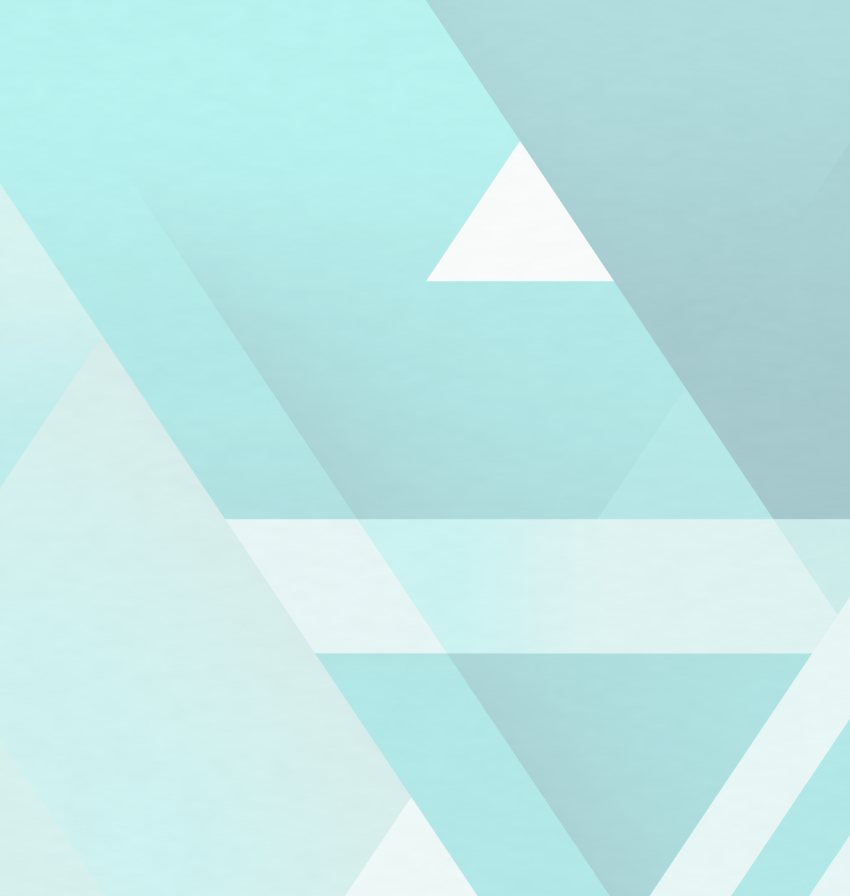
A WebGL 1 fragment shader for this background:

```glsl
precision highp float;
uniform vec2 u_resolution;

// Layout in canvas heights, measured from the top left
const float SLOPE = 0.67;
const float FALL_MAIN = 0.475;
const float FALL_MID = 0.0105;
const float FALL_LEFT = -0.137;
const float FALL_CORNER = -0.552;
const float RISE_LEFT = 0.365;
const float RISE_WHITE = 0.6857;
const float RISE_LONG = 1.055;
const float RISE_STRIPE = 1.395;
const float RISE_STRIPE_END = 1.486;
const float RISE_CORNER = 1.573;
const float WHITE_BASE = 0.3138;
const float BAND_TOP = 0.5794;
const float BAND_END = 0.7292;
const float GRAIN = 0.018;

// Colours
const vec3 AQUA = vec3(0.72, 0.95, 0.94);
const vec3 TEAL = vec3(0.695, 0.91, 0.905);
const vec3 MIST = vec3(0.665, 0.82, 0.83);
const vec3 SLATE = vec3(0.645, 0.785, 0.80);
const vec3 SKY = vec3(0.69, 0.865, 0.87);
const vec3 ICE = vec3(0.79, 0.95, 0.945);
const vec3 PALE = vec3(0.84, 0.94, 0.93);
const vec3 FROST = vec3(0.90, 0.96, 0.957);
const vec3 WHITE = vec3(0.975, 0.98, 0.98);

// Antialiased half plane: 1 where d is positive
float side(float d) {
  float w = 0.8 / u_resolution.y;
  return smoothstep(-w, w, d);
}

// Soft round falloff
float glow(vec2 p, vec2 centre, float radius) {
  vec2 d = (p - centre) / radius;
  return exp(-dot(d, d));
}

float hash(vec2 p) {
  return fract(sin(dot(p, vec2(127.1, 311.7))) * 43758.5453);
}

float noise(vec2 p) {
  vec2 i = floor(p);
  vec2 f = fract(p);
  f = f * f * (3.0 - 2.0 * f);
  return mix(mix(hash(i), hash(i + vec2(1.0, 0.0)), f.x),
             mix(hash(i + vec2(0.0, 1.0)), hash(i + 1.0), f.x), f.y);
}

// Paper fibres, stretched sideways
float paper(vec2 p) {
  float sum = 0.0;
  float amp = 0.5;
  vec2 q = p * vec2(45.0, 110.0);
  for (int i = 0; i < 3; i++) {
    sum += amp * (noise(q) - 0.5);
    q = q * 2.03 + 17.0;
    amp *= 0.6;
  }
  return sum;
}

void main() {
  vec2 p = vec2(gl_FragCoord.x, u_resolution.y - gl_FragCoord.y) / u_resolution.y;
  float fall = p.x - SLOPE * p.y;
  float rise = p.x + SLOPE * p.y;
  float rightOfMain = side(fall - FALL_MAIN);
  float rightOfMid = side(fall - FALL_MID);
  float leftOfB = side(FALL_LEFT - fall);
  float rightOfLong = side(rise - RISE_LONG);
  float belowBand = side(p.y - BAND_END);
  float inBand = side(p.y - BAND_TOP) * (1.0 - belowBand);

  // Upper field with a dusky fold along the middle diagonal
  vec3 field = mix(AQUA, TEAL, smoothstep(0.08, 0.42, p.y));
  field = mix(field, SKY, 0.7 * smoothstep(0.42, 0.60, p.y));
  float fold = exp(-max(fall - FALL_MID, 0.0) * 6.5) * smoothstep(0.14, 0.52, p.y);
  vec3 col = mix(field, MIST, 0.9 * rightOfMid * fold);
  col = mix(col, vec3(0.72, 0.915, 0.91), 0.75 * rightOfLong);

  // Dusky panel at the upper right
  vec3 dusk = mix(SKY, SLATE, smoothstep(0.0, 0.48, p.y));
  dusk = mix(dusk, SLATE, 0.25 * exp(-max(fall - FALL_MAIN, 0.0) * 18.0));
  dusk = mix(dusk, mix(MIST, SLATE, smoothstep(0.2, 0.55, p.y)), 0.8 * rightOfLong);
  col = mix(col, dusk, rightOfMain);

  // Small white triangle
  float whiteTri = side(rise - RISE_WHITE) * side(WHITE_BASE - p.y) * (1.0 - rightOfMain);
  col = mix(col, WHITE, whiteTri);

  // Lower field
  float lowerFold = exp(-max(fall - FALL_MID, 0.0) * 4.5);
  vec3 lower = mix(TEAL, MIST, 0.95 * rightOfMid * lowerFold);
  lower = mix(lower, SKY, 0.3 * exp(-(p.y - BAND_END) * 30.0));
  col = mix(col, lower, belowBand);

  // Horizontal band
  vec3 band = mix(ICE, vec3(0.87, 0.95, 0.945), smoothstep(0.48, 0.70, p.x));
  band = mix(FROST, band, rightOfMid);
  band = mix(band, vec3(0.80, 0.925, 0.92), rightOfMain);
  col = mix(col, band, inBand);

  // Rising stripes at the lower right
  float lowerRight = side(p.y - BAND_TOP);
  col = mix(col, vec3(0.905, 0.965, 0.96), side(rise - RISE_STRIPE) * lowerRight);
  col = mix(col, TEAL, side(rise - RISE_STRIPE_END) * lowerRight);
  col = mix(col, FROST, side(rise - RISE_CORNER) * lowerRight);

  // Pale panels on the left
  vec3 upperLeft = mix(vec3(0.84, 0.95, 0.94), vec3(0.75, 0.925, 0.925), smoothstep(0.26, 0.52, p.y));
  vec3 big = mix(PALE, ICE, 0.65 * glow(p, vec2(0.03, 0.76), 0.20));
  big = mix(big, ICE, 0.75 * glow(p, vec2(0.18, 0.95), 0.15));
  big = mix(big, vec3(0.84, 0.92, 0.915), 0.6 * exp((fall - FALL_LEFT) * 10.0));
  big = mix(big, PALE, 0.85 * side(FALL_CORNER - fall));
  big = mix(big, vec3(0.93, 0.97, 0.967), rightOfLong);
  col = mix(col, mix(upperLeft, big, side(rise - RISE_LEFT)), leftOfB);

  col += GRAIN * paper(p);
  gl_FragColor = vec4(clamp(col, 0.0, 1.0), 1.0);
}
```
